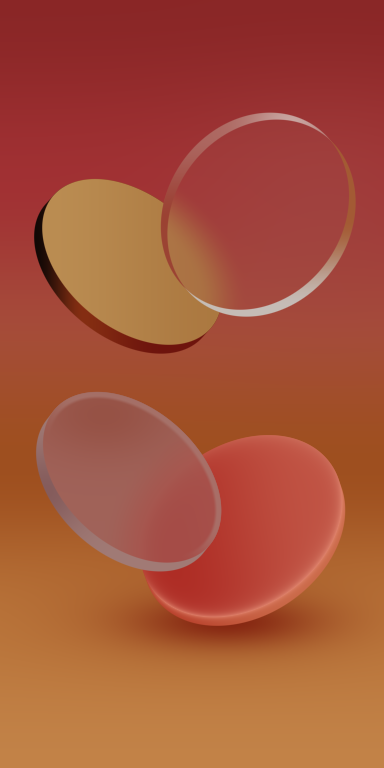
Give the GLSL for this background, as a Shadertoy shader.

```glsl
// Coverage of a shape whose edge is blurred by the given width
float fill(float d, float blur) {
    float w = max(blur, 1.5 / iResolution.y);
    return 1.0 - smoothstep(-w, w, d);
}

float glow(vec2 p, vec2 center, vec2 size) {
    vec2 q = (p - center) / size;
    return exp(-dot(q, q));
}

// Approximate distance to a tilted ellipse swept along a short segment
float disc(vec2 p, vec2 center, vec2 radii, float angle, vec2 sweep) {
    float c = cos(angle), s = sin(angle);
    mat2 turn = mat2(c, -s, s, c);
    vec2 q = turn * (p - center) / radii;
    vec2 d = turn * sweep / radii;
    q -= d * clamp(dot(q, d) / max(dot(d, d), 1e-6), 0.0, 1.0);
    float r = length(q);
    return (r - 1.0) * r / max(length(q / radii), 1e-4);
}

vec3 backdrop(vec2 p) {
    vec3 col = mix(vec3(0.76, 0.51, 0.28), vec3(0.73, 0.46, 0.23), smoothstep(0.0, 0.42, p.y));
    col = mix(col, vec3(0.62, 0.31, 0.12), smoothstep(0.36, 0.79, p.y));
    col = mix(col, vec3(0.65, 0.30, 0.23), smoothstep(0.78, 1.22, p.y));
    col = mix(col, vec3(0.63, 0.19, 0.20), smoothstep(1.08, 1.55, p.y));
    col = mix(col, vec3(0.54, 0.15, 0.15), smoothstep(1.5, 2.0, p.y));
    return mix(col, vec3(0.62, 0.28, 0.26), 0.5 * glow(p, vec2(0.85, 1.45), vec2(0.35, 0.3)));
}

vec3 goldDisc(vec3 col, vec2 p, float blur) {
    vec2 center = vec2(0.344, 1.318), radii = vec2(0.268, 0.172);
    float face = disc(p, center, radii, -0.688, vec2(0));
    float body = disc(p, center, radii, -0.688, vec2(-0.021, -0.023));
    vec3 side = mix(vec3(0.07, 0.03, 0.02), vec3(0.52, 0.18, 0.07), smoothstep(0.09, 0.22, p.x));
    side = mix(side, vec3(0.43, 0.08, 0.05), smoothstep(0.2, 0.42, p.x));
    vec3 gold = mix(vec3(0.73, 0.55, 0.32), vec3(0.67, 0.47, 0.25), smoothstep(0.1, 0.6, p.x));
    col = mix(col, side, fill(body, blur) * (1.0 - smoothstep(0.0, 0.03, blur)));
    return mix(col, gold, fill(face, blur));
}

vec3 clearDisc(vec3 col, vec2 p) {
    vec2 center = vec2(0.664, 1.45), radii = vec2(0.271, 0.229), shift = vec2(0.017, -0.018);
    float back = fill(disc(p, center, radii, 0.925, vec2(0)), 0.0);
    float front = fill(disc(p, center + shift, radii, 0.925, vec2(0)), 0.0);

    // Blurred view through the glass
    vec3 seen = goldDisc(backdrop(p), p, 0.065);
    seen = mix(seen, vec3(0.64, 0.32, 0.29), 0.2);
    col = mix(col, seen, max(back, front));

    // Upper left and lower right rims
    vec3 upper = mix(vec3(0.60, 0.24, 0.19), vec3(0.68, 0.42, 0.39), smoothstep(1.42, 1.65, p.y));
    upper = mix(upper, vec3(0.80, 0.69, 0.67), glow(p, vec2(0.76, 1.68), vec2(0.11, 0.08)));
    vec3 lower = mix(vec3(0.78, 0.76, 0.74), vec3(0.64, 0.36, 0.20), smoothstep(1.2, 1.43, p.y));
    col = mix(col, upper, 0.9 * back * (1.0 - front));
    return mix(col, lower, 0.95 * front * (1.0 - back));
}

vec3 redDisc(vec3 col, vec2 p, float blur) {
    vec2 center = vec2(0.628, 0.63), radii = vec2(0.284, 0.211);
    float face = disc(p, center, radii, 0.6, vec2(0));
    float body = disc(p, center, radii, 0.6, vec2(0.008, -0.023));
    vec3 red = mix(vec3(0.68, 0.17, 0.14), vec3(0.75, 0.32, 0.26), smoothstep(0.4, 0.85, p.x + 0.2 * (p.y - 0.6)));
    float lit = smoothstep(0.35, 0.85, p.x);
    red = mix(red, vec3(0.82, 0.47, 0.39), (0.3 + 0.35 * lit) * exp(min(face, 0.0) / 0.022));
    vec3 side = mix(vec3(0.71, 0.23, 0.15), vec3(0.79, 0.41, 0.28), smoothstep(0.4, 0.8, p.x));
    col = mix(col, side, fill(body, blur));
    col = mix(col, red, fill(face, blur));

    // Bright lower bevel
    float bevel = exp(-abs(face) / 0.007) * smoothstep(0.05, -0.1, p.y - 0.63 - 0.6 * (p.x - 0.628));
    return mix(col, vec3(0.89, 0.53, 0.44), 0.75 * bevel * fill(body, blur));
}

vec3 frostedDisc(vec3 col, vec2 p) {
    vec2 center = vec2(0.344, 0.757), radii = vec2(0.268, 0.177);
    float face = disc(p, center, radii, -0.73, vec2(0));
    float body = disc(p, center, radii, -0.73, vec2(-0.018, -0.023));

    // Diffused view through the glass
    vec3 seen = mix(vec3(0.63, 0.42, 0.34), vec3(0.57, 0.32, 0.22), glow(p, vec2(0.27, 0.92), vec2(0.18, 0.11)));
    vec3 blurred = redDisc(seen, p, 0.1);
    seen = mix(seen, mix(blurred, vec3(0.62, 0.32, 0.36), 0.5), 0.72);
    vec3 side = mix(vec3(0.63, 0.48, 0.46), vec3(0.52, 0.36, 0.36), glow(p, vec2(0.12, 0.72), vec2(0.12)));
    col = mix(col, side, fill(body, 0.0));
    col = mix(col, seen, fill(face, 0.0));

    // Pale band inside the upper right edge
    float band = smoothstep(-0.02, -0.009, face) * smoothstep(-0.08, 0.06, dot(p - center, vec2(0.67, 0.75)));
    return mix(col, vec3(0.66, 0.47, 0.44), 0.75 * band * fill(face, 0.0));
}

void mainImage(out vec4 fragColor, in vec2 fragCoord) {
    vec2 p = (fragCoord - 0.5 * iResolution.xy) * 2.0 / iResolution.y + vec2(0.5, 1.0);
    vec3 col = backdrop(p);

    // Contact shadow
    col = mix(col, vec3(0.60, 0.29, 0.12), 0.5 * glow(p, vec2(0.55, 0.4), vec2(0.4, 0.13)));
    col = mix(col, vec3(0.50, 0.11, 0.05), 0.85 * glow(p, vec2(0.59, 0.38), vec2(0.22, 0.06)));

    col = goldDisc(col, p, 0.0);
    col = clearDisc(col, p);
    col = redDisc(col, p, 0.0);
    col = frostedDisc(col, p);
    fragColor = vec4(col, 1.0);
}
```
